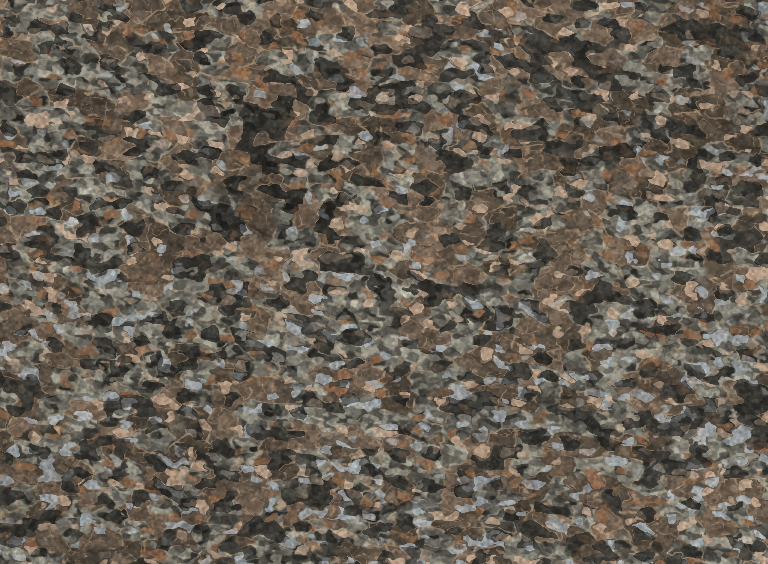
Reproduce this texture procedurally as a WebGL 1 fragment shader.

```glsl
precision highp float;
// Polished brown granite: soft-edged cellular noise at several scales lays down
// a grey groundmass, brown feldspar with tan rims and cracks, black mica flakes,
// and small blue-grey, peach and rust flecks along a slightly tilted grain.

uniform vec2 u_resolution;

#define TILT 0.12           // slope of the grain, falling to the right
#define STRETCH 1.5         // flattening of the grains
#define FINE_SCALE 74.0     // grains per canvas height
#define MICA_SCALE 33.0
#define FELDSPAR_SCALE 20.0
#define FLECK_SCALE 46.0
#define ROUGHNESS 0.014     // raggedness of the grain outlines
#define MICA_SHARE 0.25
#define FELDSPAR_SHARE 0.46
#define FLECK_SHARE 0.11
#define SPECKLE 0.16        // contrast of the finest crystals

vec3 hash3(vec2 p) {
  vec3 q = fract(p.xyx * vec3(0.1031, 0.1030, 0.0973));
  q += dot(q, q.yxz + 33.33);
  return fract((q.xxy + q.yzz) * q.zyx);
}

// Cellular noise: three random values per cell, blended at the borders
// (higher sharpness, narrower blend), and the border distance in w.
vec4 cells(vec2 p, float sharpness) {
  vec2 base = floor(p);
  vec3 total = vec3(0.0);
  float weights = 0.0;
  float nearest = 8.0;
  float second = 8.0;
  for (int j = -1; j <= 1; j++) {
    for (int i = -1; i <= 1; i++) {
      vec2 cell = base + vec2(float(i), float(j));
      float d = length(cell + 0.1 + 0.8 * hash3(cell + 71.0).xy - p);
      float w = exp(-sharpness * d);
      total += w * hash3(cell);
      weights += w;
      second = min(second, max(nearest, d));
      nearest = min(nearest, d);
    }
  }
  return vec4(total / weights, second - nearest);
}

void main() {
  vec2 p = gl_FragCoord.xy / u_resolution.y;

  // Tilted, flattened and roughened grain space
  vec2 g = vec2(p.x - TILT * p.y, (p.y + TILT * p.x) * STRETCH);
  vec2 ragged = cells(g * 62.0 + 300.0, 6.0).xy - 0.5;
  vec2 wavy = sin(g.yx * 17.0 + 2.0 * sin(g * 7.0));
  g += ROUGHNESS * ragged + 0.006 * wavy;

  vec4 region = cells(p * vec2(4.0, 5.5) + 11.0, 5.0);
  vec4 fine = cells(g * FINE_SCALE + 40.0, 13.0);
  vec4 mica = cells(g * MICA_SCALE + 90.0, 17.0);
  vec4 feldspar = cells(g * vec2(1.0, 0.85) * FELDSPAR_SCALE + 150.0, 22.0);
  vec4 fleck = cells(g * FLECK_SCALE + 210.0, 14.0);
  vec4 speckle = cells(p * 190.0 + 20.0, 7.0);

  // Grey-green groundmass
  float tone = 0.40 + 0.36 * (fine.x - 0.5) + 0.20 * (mica.x - 0.5);
  vec3 color = tone * vec3(1.02, 1.0, 0.91);

  // Brown feldspar with mottled bodies, tan rims and hairline cracks
  float inFeldspar = smoothstep(-0.04, 0.04, feldspar.y - 1.0 + FELDSPAR_SHARE);
  vec3 brown = mix(vec3(0.27, 0.235, 0.195), vec3(0.46, 0.385, 0.32), feldspar.z);
  brown *= 0.82 + 0.36 * fine.y;
  color = mix(color, brown, 0.88 * inFeldspar);
  float rim = 1.0 - smoothstep(0.02, 0.12, feldspar.w);
  float crack = 1.0 - smoothstep(0.01, 0.10, mica.w);
  float veins = max(rim, 0.8 * crack * inFeldspar) * smoothstep(0.35, 0.65, fine.z);
  color = mix(color, vec3(0.62, 0.53, 0.43), 0.75 * veins);

  // Black mica, gathered into a dark cluster in the upper middle
  vec2 fromCluster = (p - vec2(0.64, 0.83)) / vec2(0.30, 0.27);
  float cluster = exp(-dot(fromCluster, fromCluster)) * smoothstep(0.25, 0.75, region.y);
  float share = MICA_SHARE + 0.16 * (region.x - 0.5) + 0.26 * cluster;
  float inMica = 1.0 - smoothstep(-0.04, 0.04, mica.y - share);
  float micaTone = 0.14 + 0.12 * fine.x - 0.07 * cluster;
  color = mix(color, micaTone * vec3(1.02, 1.0, 0.92), 0.92 * inMica);

  // Pale and rusty flecks: cool ones favour the lower half
  float coolShare = FLECK_SHARE * mix(1.3, 0.5, smoothstep(0.3, 0.8, p.y));
  float cool = smoothstep(-0.04, 0.04, fleck.x - 1.0 + coolShare);
  float peach = smoothstep(-0.04, 0.04, fleck.y - 1.0 + FLECK_SHARE);
  float rust = smoothstep(-0.04, 0.04, fleck.z - 1.0 + 0.8 * FLECK_SHARE);
  float clear = 1.0 - 0.6 * inMica;
  color = mix(color, vec3(0.54, 0.39, 0.28), 0.75 * rust * clear);
  color = mix(color, vec3(0.72, 0.62, 0.53), 0.85 * peach * clear);
  color = mix(color, vec3(0.63, 0.66, 0.68), 0.80 * cool * clear);

  // Finest crystals and broad uneven light
  color *= 1.0 + 2.0 * SPECKLE * (speckle.x - 0.5) + 0.16 * (region.z - 0.5);
  color += 0.05 * smoothstep(0.82, 0.95, speckle.y);
  gl_FragColor = vec4(color, 1.0);
}
```
